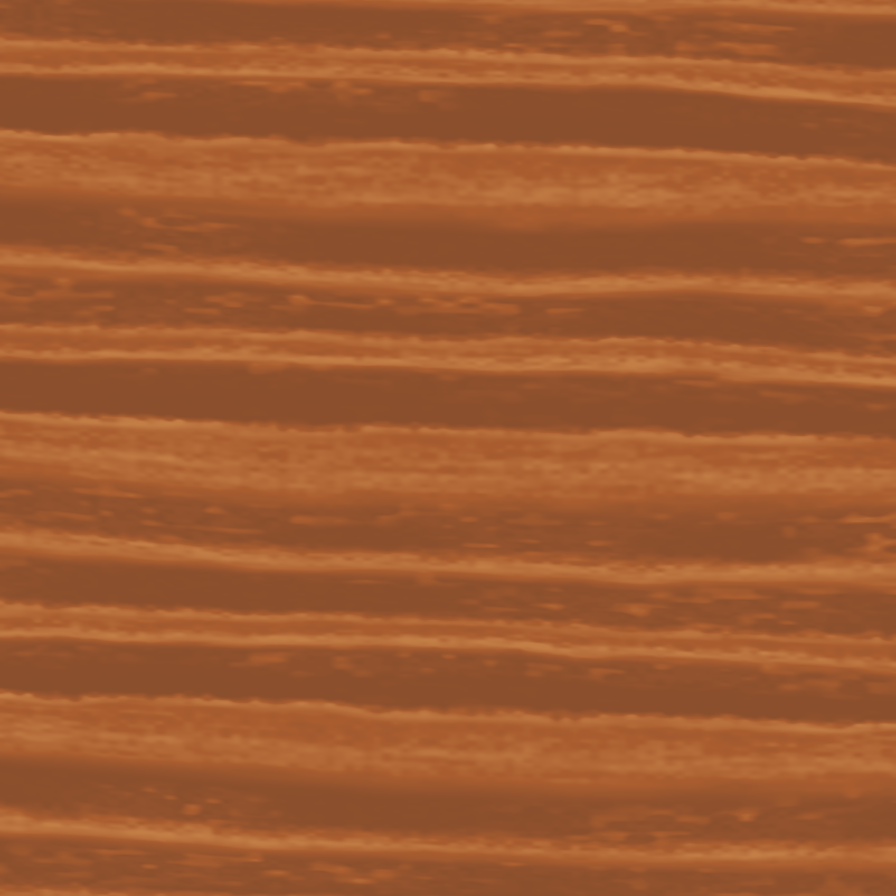
Write a WebGL 2 fragment shader that draws this texture.

```glsl
#version 300 es
precision highp float;
// Striped brown wood: three light bands repeat down a dark board and sag to the right.
// Bands are soft-edged profiles over a warped phase; stretched value noise adds
// long streaks, fine grain and rusty flecks, and one tone picks the colour.

#define PERIOD 0.317        // height of one group of three bands
#define SLOPE 0.11          // fall across the canvas, in periods
#define SAG 0.035           // uneven bowing of the bands, in periods
#define EDGE_WOBBLE 0.035   // raggedness of the band edges
#define STREAK 0.34         // strength of the long streaks
#define GRAIN 0.26          // strength of the fine grain
#define FLECK 0.55          // strength of the flecks on dark wood
#define DARK vec3(0.535, 0.305, 0.176)
#define RUST vec3(0.665, 0.365, 0.185)
#define LIGHT vec3(0.765, 0.495, 0.275)

uniform vec2 u_resolution;
out vec4 fragColor;

const float PI = 3.14159;

float hash(ivec2 cell) {
  uvec2 q = uvec2(cell) * uvec2(1597u, 3812u) + uvec2(7919u, 271u);
  uint n = (q.x ^ (q.y << 8)) * 747796u + q.y * 2891u;
  n = (n ^ (n >> 15)) * 277803u;
  n = (n ^ (n >> 13)) * 95717u;
  n ^= n >> 16;
  return float(n & 65535u) / 65535.0;
}

float noise(vec2 p) {
  ivec2 cell = ivec2(floor(p));
  vec2 f = fract(p);
  f = f * f * (3.0 - 2.0 * f);
  float low = mix(hash(cell), hash(cell + ivec2(1, 0)), f.x);
  float high = mix(hash(cell + ivec2(0, 1)), hash(cell + ivec2(1, 1)), f.x);
  return mix(low, high, f.y);
}

// Plateau from lo to hi with its own softness at each side
float band(float t, float lo, float hi, float softLo, float softHi) {
  return smoothstep(lo - softLo, lo + softLo, t)
       * (1.0 - smoothstep(hi - softHi, hi + softHi, t));
}

// Narrow bright line
float ridge(float t, float centre, float width) {
  float d = (t - centre) / width;
  return exp(-d * d);
}

void main() {
  vec2 uv = gl_FragCoord.xy / u_resolution;
  float x = uv.x;
  float down = (1.0 - uv.y) / PERIOD;

  // Follow the falling, bowed lines of the wood
  float level = down - SLOPE * x;
  float bow = sin(PI * x) * (0.015 - SAG * sin(2.0 * PI * level));
  float wave = 0.03 * (noise(vec2(x * 4.0, level * 2.0) + 20.0) - 0.5);
  float phase = level - bow + wave;
  float w = phase * PERIOD + 1.0;

  // Noise stretched along the wood
  float streak = 0.6 * noise(vec2(x * 6.0, w * 125.0))
               + 0.4 * noise(vec2(x * 17.0 + 31.0, w * 190.0));
  float grain = 0.6 * noise(vec2(x * 95.0, w * 210.0 + 57.0))
              + 0.4 * noise(vec2(x * 48.0 + 13.0, w * 150.0));
  float ragged = noise(vec2(x * 14.0, w * 55.0 + 83.0)) - 0.5;

  // Light bands: sharper above, ragged below
  float t = fract(phase);
  float e = t + EDGE_WOBBLE * (0.6 * ragged + 0.5 * (grain - 0.5));
  float upper = band(e, 0.125, 0.262, 0.018, 0.022);
  float broad = band(e, 0.443, 0.675, 0.014, 0.045);
  float thin = band(e, 0.852, 0.955, 0.026, 0.026);
  float light = max(upper, max(broad, thin));

  // Brighter lines inside the bands
  float glow = 0.20 * ridge(e, 0.150, 0.020) + 0.30 * ridge(e, 0.232, 0.024)
             + 0.24 * ridge(e, 0.462, 0.016) + 0.20 * ridge(e, 0.580, 0.050)
             + 0.28 * ridge(e, 0.905, 0.030);
  float bandTone = 0.58 + glow + STREAK * (streak - 0.5) + GRAIN * (grain - 0.5);

  // Dark wood: faint grain and patches of flecks, calm above the broad band
  float calm = band(t, 0.345, 0.445, 0.030, 0.020);
  float patches = smoothstep(0.30, 0.75, noise(vec2(x * 5.0, w * 26.0 + 41.0)));
  float flecks = smoothstep(0.48, 0.88, 0.65 * noise(vec2(x * 42.0, w * 130.0 + 9.0))
                                      + 0.35 * streak);
  float darkTone = 0.03 + (1.0 - 0.85 * calm)
                 * (0.16 * grain * (0.4 + patches) + FLECK * flecks * patches);

  // One tone runs from dark through rust to light
  float tone = clamp(mix(darkTone, bandTone, light), 0.0, 1.0);
  vec3 color = mix(DARK, RUST, min(tone / 0.6, 1.0));
  color = mix(color, LIGHT, max(tone - 0.6, 0.0) / 0.4);
  fragColor = vec4(color, 1.0);
}
```
